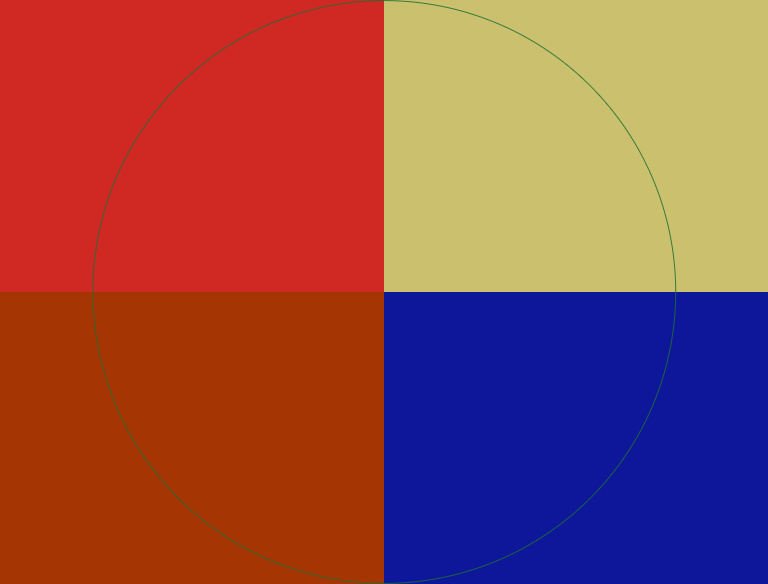
Give the GLSL for this background, as a Shadertoy shader.

```glsl
const vec3 RED   = vec3(0.816, 0.161, 0.137);
const vec3 SAND  = vec3(0.792, 0.753, 0.431);
const vec3 RUST  = vec3(0.647, 0.208, 0.008);
const vec3 BLUE  = vec3(0.055, 0.090, 0.600);
const vec3 GREEN = vec3(0.110, 0.430, 0.200);

// Lengths are in canvas heights, measured from the centre
const vec2  RING_CENTER  = vec2(0.0005, 0.0);
const float RING_RADIUS  = 0.499;
const float RING_WIDTH   = 0.0017;
const float RING_OPACITY = 0.85;

// Coverage of the positive side of an edge, smoothed over one pixel
float coverage(float dist, float pixel) {
    return clamp(dist / pixel + 0.5, 0.0, 1.0);
}

void mainImage(out vec4 fragColor, in vec2 fragCoord) {
    float pixel = 1.0 / iResolution.y;
    vec2 p = (fragCoord - 0.5 * iResolution.xy) * pixel;

    // Four quadrants
    float right = coverage(p.x, pixel);
    float upper = coverage(p.y, pixel);
    vec3 color = mix(mix(RUST, BLUE, right), mix(RED, SAND, right), upper);

    // Thin ring touching the top and bottom
    float ringDist = abs(length(p - RING_CENTER) - RING_RADIUS);
    float ring = coverage(0.5 * RING_WIDTH - ringDist, pixel);
    color = mix(color, GREEN, ring * RING_OPACITY);

    fragColor = vec4(color, 1.0);
}
```
